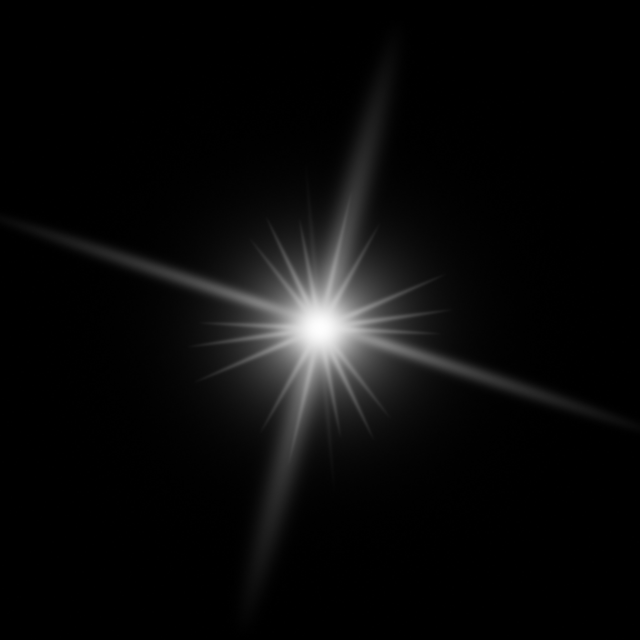
Reproduce this background procedurally as a Shadertoy shader.

```glsl
// A white star flare with crossed long beams, fine rays and a soft halo on black.

const vec2 CENTER = vec2(0.5, 0.487);
const int RAY_AXES = 9;

// Axis angle in degrees, reach and strength of each opposed pair of rays.
const vec3 RAYS[RAY_AXES] = vec3[](
    vec3(8.0, 0.210, 0.42), vec3(23.3, 0.215, 0.40), vec3(60.3, 0.190, 0.36),
    vec3(77.0, 0.220, 0.34), vec3(95.0, 0.260, 0.09), vec3(100.7, 0.175, 0.38),
    vec3(115.8, 0.195, 0.42), vec3(128.0, 0.180, 0.32), vec3(177.4, 0.190, 0.40));

// Coordinates along and across an axis at the given angle.
vec2 toAxis(vec2 p, float degrees) {
    float a = radians(degrees);
    vec2 dir = vec2(cos(a), sin(a));
    return vec2(dot(p, dir), dot(p, vec2(-dir.y, dir.x)));
}

// Brightness of layered lights, saturating softly at white.
float screen(float a, float b) {
    return 1.0 - (1.0 - a) * (1.0 - b);
}

// Pair of opposed spikes that narrow and fade toward their tips.
float spike(vec2 p, float degrees, float reach, float width) {
    vec2 q = toAxis(p, degrees);
    float t = clamp(abs(q.x) / reach, 0.0, 1.0);
    float w = width * (1.0 - 0.65 * t);
    float fade = smoothstep(0.08, 0.3, t) * pow(1.0 - t, 0.85);
    return exp(-q.y * q.y / (w * w)) * fade;
}

// Long beam, widest midway and dissolving at both ends.
float beam(vec2 p, float degrees, float reach, float width) {
    vec2 q = toAxis(p, degrees);
    float t = clamp(abs(q.x) / reach, 0.0, 1.0);
    float w = width * (0.55 + 1.8 * t * (1.0 - t));
    return exp(-q.y * q.y / (w * w)) * pow(1.0 - t, 1.1) * smoothstep(0.0, 0.2, t);
}

// Slightly wide halo around a small bright core.
float halo(vec2 p) {
    float r = length(p * vec2(0.97, 1.03));
    float glow = 0.93 * exp(-pow(r / 0.083, 1.3));
    float core = 0.93 * exp(-r * r / (0.038 * 0.038));
    return screen(glow, core);
}

// Sine hash for faint grain against banding.
float hash(vec2 p) {
    return fract(sin(dot(p, vec2(12.99, 78.23))) * 43758.5);
}

void mainImage(out vec4 fragColor, in vec2 fragCoord) {
    vec2 uv = fragCoord / iResolution.xy;
    vec2 p = uv - CENTER;
    p.x *= iResolution.x / iResolution.y;

    float light = halo(p);

    // Broad steep beam and thin shallow beam
    light = screen(light, 0.36 * beam(p, 75.6, 0.50, 0.024));
    light = screen(light, 0.42 * beam(p - vec2(0.0, 0.008), -18.1, 0.58, 0.0125));

    // Fine rays around the core
    for (int i = 0; i < RAY_AXES; i++) {
        vec3 ray = RAYS[i];
        light = screen(light, ray.z * spike(p, ray.x, ray.y, 0.0065));
    }

    light += (hash(floor(uv * 512.0)) - 0.5) * 0.004;
    fragColor = vec4(vec3(clamp(light, 0.0, 1.0)), 1.0);
}
```
